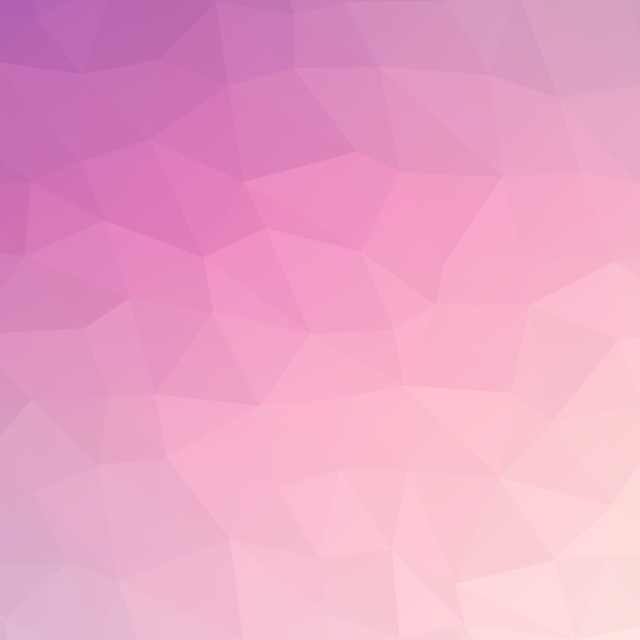
This background is drawn by a Shadertoy shader. Its source:

```glsl
#define GRID 8.0          // facet rows across the canvas
#define SHEAR 0.3         // slant of the mesh columns
#define JITTER 0.64       // spread of each mesh vertex inside its cell
#define FACET_BLEND 0.35  // smooth gradient kept inside a facet
#define FACET_TONE 0.028  // random brightness range between facets

vec2 hash22(vec2 p) {
    vec3 q = fract(p.xyx * vec3(.1031, .1030, .0973) + 0.22);
    q += dot(q, q.yzx + 33.33);
    return fract((q.xx + q.yz) * q.zy);
}

// Piecewise linear blend of four evenly spaced colours, t from 0 to 3
vec3 ramp(float t, vec3 a, vec3 b, vec3 c, vec3 d) {
    vec3 k = clamp(t - vec3(0, 1, 2), 0.0, 1.0);
    return mix(mix(mix(a, b, k.x), c, k.y), d, k.z);
}

// Pale peach at lower right, rising through pink to violet at upper left
vec3 gradientAt(vec2 uv) {
    vec2 t = uv * 3.0;
    vec3 bottom = ramp(t.x, vec3(.86, .71, .82), vec3(.95, .75, .83),
                            vec3(.99, .82, .85), vec3(.99, .89, .88));
    vec3 lower  = ramp(t.x, vec3(.86, .62, .76), vec3(.96, .67, .79),
                            vec3(.99, .74, .80), vec3(.99, .82, .83));
    vec3 upper  = ramp(t.x, vec3(.82, .45, .71), vec3(.91, .51, .75),
                            vec3(.96, .61, .77), vec3(.97, .70, .80));
    vec3 top    = ramp(t.x, vec3(.69, .38, .69), vec3(.76, .43, .70),
                            vec3(.82, .57, .74), vec3(.82, .63, .75));
    return ramp(t.y, bottom, lower, upper, top);
}

vec2 meshVertex(vec2 id) {
    return id + (hash22(id + 40.0) - 0.5) * JITTER;
}

// Signed distance to the line a-b, positive on its left
float edgeDistance(vec2 p, vec2 a, vec2 b) {
    vec2 e = b - a, r = p - a;
    return (e.x * r.y - e.y * r.x) * inversesqrt(dot(e, e));
}

// Sums facet centre, tone and coverage
void addFacet(inout vec4 sum, vec2 p, vec2 a, vec2 b, vec2 c, float pixel) {
    float inside = min(edgeDistance(p, a, b),
                   min(edgeDistance(p, b, c), edgeDistance(p, c, a)));
    if (inside <= -pixel) return;
    vec2 center = (a + b + c) / 3.0;
    float tone = fract(dot(center, vec2(37.7, 61.3))) - 0.5;
    sum += vec4(center, tone, 1.0) * smoothstep(-pixel, pixel, inside);
}

void mainImage(out vec4 fragColor, in vec2 fragCoord) {
    vec2 uv = fragCoord / iResolution.xy;
    vec2 p = uv * GRID;
    p.x += SHEAR * p.y;
    float pixel = 0.8 * GRID / iResolution.y;

    // The pixel itself fills any hairline gap
    vec4 sum = vec4(p, 0.0, 1.0) * 0.001;

    // Only the four quads around the nearest grid point can cover the pixel
    vec2 corner = floor(p + 0.5) - 1.0;
    for (int i = 0; i < 4; i++) {
        vec2 id = corner + vec2(i & 1, i >> 1);
        vec2 a = meshVertex(id);
        vec2 b = meshVertex(id + vec2(1, 0));
        vec2 c = meshVertex(id + vec2(1, 1));
        vec2 d = meshVertex(id + vec2(0, 1));

        // Split the quad along its shorter diagonal
        vec2 ac = c - a, bd = d - b;
        if (dot(ac, ac) < dot(bd, bd)) {
            addFacet(sum, p, a, b, c, pixel);
            addFacet(sum, p, a, c, d, pixel);
        } else {
            addFacet(sum, p, a, b, d, pixel);
            addFacet(sum, p, b, c, d, pixel);
        }
    }

    // Colour the facet from the gradient at its centre
    vec3 facet = sum.xyz / sum.w;
    facet.x -= SHEAR * facet.y;
    vec2 sampleAt = mix(facet.xy / GRID, uv, FACET_BLEND);
    vec3 color = gradientAt(sampleAt) + facet.z * FACET_TONE;
    fragColor = vec4(clamp(color, 0.0, 1.0), 1.0);
}
```
